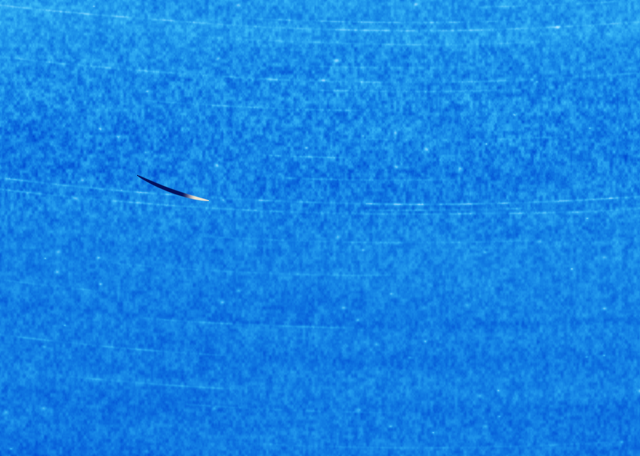
This texture is drawn by a Shadertoy shader. Its source:

```glsl
#define GRAIN_SCALE vec2(150.0, 120.0)
#define GRAIN_AMOUNT 0.21
#define BRUSH_AMOUNT 0.055
#define SAG 0.07
#define STROKE_COUNT 18
#define FLECK_CELLS 26.0

float hash(vec2 p) {
    vec3 q = fract(vec3(p.xyx) * 0.1031);
    q += dot(q, q.yzx + 33.33);
    return fract((q.x + q.y) * q.z);
}

float noise(vec2 p) {
    vec2 cell = floor(p), f = fract(p);
    f = f * f * (3.0 - 2.0 * f);
    return mix(mix(hash(cell), hash(cell + vec2(1, 0)), f.x),
               mix(hash(cell + vec2(0, 1)), hash(cell + vec2(1, 1)), f.x), f.y);
}

float bell(float d, float width) {
    d /= width;
    return exp(-d * d);
}

// Blue paint ramp, indexed by its green level
vec3 paint(float green) {
    float d = green - 0.41;
    return vec3(max(0.04 + 0.3 * d + d * abs(d), 0.0), green, 0.86 + 0.33 * d);
}

// Thin broken ridge following the brush direction
float ridge(vec2 brush, float level, float width) {
    float wobble = 0.006 * (noise(vec2(brush.x * 3.0, level * 91.0)) - 0.5);
    float dashes = smoothstep(0.3, 0.8, noise(vec2(brush.x * 38.0, level * 317.0)));
    return bell(brush.y - level - wobble, width) * (0.3 + 0.7 * dashes);
}

// Faint ridges at random heights, each with its own extent
float scatteredRidges(vec2 brush) {
    float sum = 0.0;
    for (int i = 0; i < STROKE_COUNT; i++) {
        float id = float(i) + 1.0;
        float level = pow((id - 0.5 + 0.6 * hash(vec2(id, 3.0))) / float(STROKE_COUNT), 1.25);
        float middle = 1.4 * hash(vec2(id, 7.0));
        float reach = 0.15 + 0.4 * hash(vec2(id, 11.0));
        float extent = 1.0 - smoothstep(0.6 * reach, reach, abs(brush.x - middle));
        sum += ridge(brush, level, 0.0028) * extent * (0.4 + 0.6 * hash(vec2(id, 17.0)));
    }
    return sum;
}

// Sparse small raised dots
float flecks(vec2 p) {
    vec2 cell = floor(p * FLECK_CELLS);
    vec2 center = 0.2 + 0.6 * vec2(hash(cell + 5.0), hash(cell + 59.0));
    float size = mix(0.06, 0.14, hash(cell + 23.0));
    vec2 d = (fract(p * FLECK_CELLS) - center) * vec2(0.8, 1.0);
    return step(0.93, hash(cell + 91.0)) * bell(length(d), size);
}

void mainImage(out vec4 fragColor, in vec2 fragCoord) {
    vec2 p = fragCoord / iResolution.y;
    p.y = 1.0 - p.y;
    vec2 brush = vec2(p.x, p.y + SAG * (p.x - 0.9) * (p.x - 0.9));

    // Broad light falloff and dark middle band
    float tone = 0.585 - 0.13 * p.y - 0.04 * bell(p.y - 0.33, 0.1);
    tone += 0.035 * (noise(p * vec2(3.0, 5.0) + 8.0) - 0.5);

    // Long brush marks
    tone += BRUSH_AMOUNT * (noise(brush * vec2(1.2, 24.0)) - 0.5);
    tone += 0.6 * BRUSH_AMOUNT * (noise(brush * vec2(2.5, 85.0) + 31.0) - 0.5);
    tone += 0.045 * bell(brush.y - 0.545, 0.008) + 0.04 * bell(brush.y - 0.865, 0.014);
    tone -= 0.035 * bell(brush.y - 0.715, 0.007);

    // Rough grain, calmer toward the bottom
    float roughness = mix(1.0, 0.65, smoothstep(0.33, 0.6, p.y));
    roughness *= mix(0.75, 1.0, smoothstep(0.0, 0.25, p.y));
    float grain = noise(p * GRAIN_SCALE) + 0.6 * noise(p * GRAIN_SCALE * 0.53 + 40.0)
                + 0.4 * noise(p * GRAIN_SCALE * 1.9 + 70.0) - 1.0;
    tone += GRAIN_AMOUNT * roughness * grain;
    tone += 0.03 * (noise(p * vec2(75.0, 14.0)) - 0.5);

    // Ridges catching the light
    float shine = 0.13 * scatteredRidges(brush);
    shine += 0.2 * ridge(brush, 0.447, 0.003) + 0.14 * ridge(brush, 0.472, 0.003);
    shine += 0.13 * ridge(brush, 0.065, 0.003) + 0.1 * ridge(brush, 0.18, 0.003);
    shine += 0.2 * flecks(p);
    tone += shine;
    vec3 color = paint(clamp(tone, 0.25, 0.9));
    color.r += 0.9 * shine * smoothstep(0.6, 0.8, tone);

    // Curved bristle: dark body with a pale tip
    float along = (p.x - 0.3) / 0.158;
    float curve = 0.384 + 0.056 * along + 0.03 * along * (1.0 - along);
    float within = clamp(along, 0.0, 1.0);
    float thickness = 0.0045 * sqrt(within * (1.0 - within)) * 2.0;
    float edge = 1.0 / iResolution.y;
    float body = 1.0 - smoothstep(thickness - edge, thickness + edge, abs(p.y - curve));
    body *= step(0.0, along) * step(along, 1.0);
    vec3 bristle = mix(vec3(0.01, 0.06, 0.36), vec3(0.93, 0.9, 0.82), smoothstep(0.62, 0.82, along));
    color = mix(color, bristle, body);

    fragColor = vec4(clamp(color, 0.0, 1.0), 1.0);
}
```
